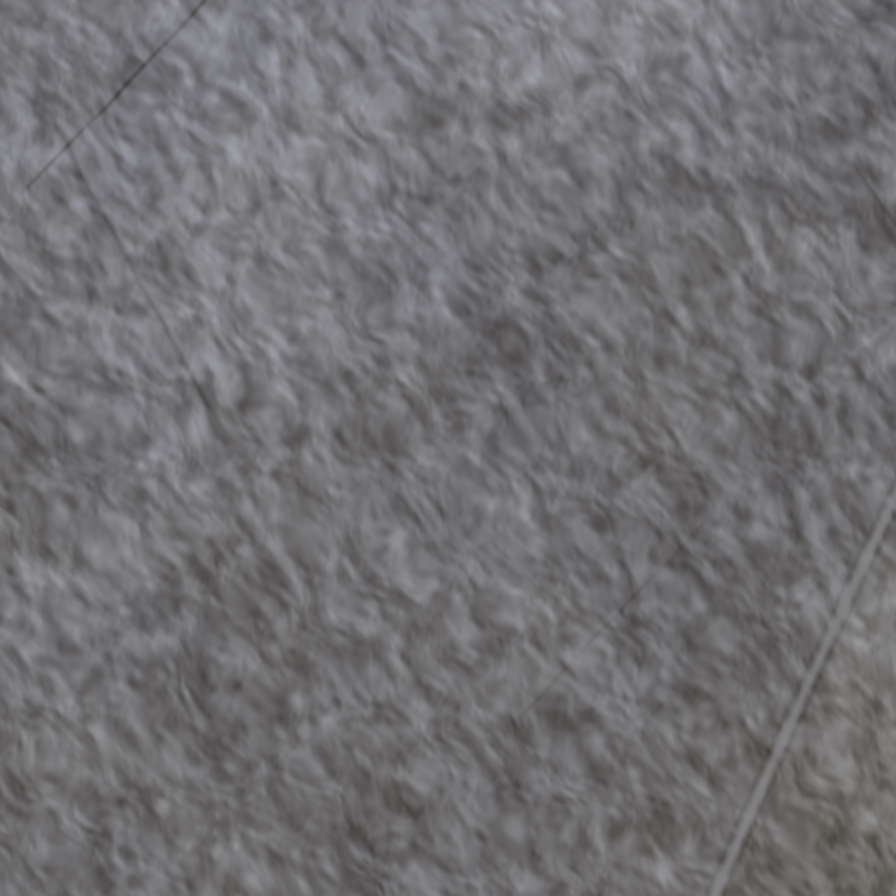
A Shadertoy shader for this texture:

```glsl
#define DARK_STONE vec3(0.355, 0.345, 0.347)
#define LIGHT_STONE vec3(0.540, 0.540, 0.560)
#define GRAIN_ANGLE 2.09
#define GRAIN_SIZE vec2(0.031, 0.0135)
#define GRAIN_CONTRAST 0.86
#define PATCH_CONTRAST 0.60
#define SLOPE_CONTRAST 0.36
#define WARMTH 0.022

float hash(vec2 p) {
    vec3 q = fract(p.xyx * vec3(0.1031, 0.1030, 0.0973));
    q += dot(q, q.yzx + 33.33);
    return fract((q.x + q.y) * q.z);
}

// Value noise centred on zero
float noise(vec2 p) {
    vec2 cell = floor(p), f = fract(p);
    f = f * f * (3.0 - 2.0 * f);
    float low = mix(hash(cell), hash(cell + vec2(1, 0)), f.x);
    float high = mix(hash(cell + vec2(0, 1)), hash(cell + vec2(1, 1)), f.x);
    return mix(low, high, f.y) - 0.5;
}

mat2 rotation(float a) {
    return mat2(cos(a), -sin(a), sin(a), cos(a));
}

float cloud(vec2 p) {
    float sum = 0.0, weight = 0.6;
    for (int i = 0; i < 3; i++) {
        sum += weight * noise(p);
        p = rotation(0.7) * p * 2.1 + 17.3;
        weight *= 0.6;
    }
    return sum;
}

// Slanted fibres: stretched noise, less elongated at finer octaves
float grain(vec2 uv) {
    vec2 bend = vec2(noise(uv * 22.0 + 60.0), noise(uv * 22.0 + 90.0));
    vec2 p = rotation(GRAIN_ANGLE) * (uv + 0.016 * bend);
    float coarse = noise(p / GRAIN_SIZE + 200.0);
    float middle = noise(rotation(0.25) * p / (GRAIN_SIZE * vec2(0.55, 0.60)) + 300.0);
    float thin = noise(rotation(-0.3) * p / (GRAIN_SIZE * vec2(0.30, 0.38)) + 500.0);
    return 0.85 * coarse + 0.75 * middle + 0.36 * thin;
}

// Soft stroke from a to b, fading at its ends
float stroke(vec2 p, vec2 a, vec2 b, float width) {
    vec2 d = b - a;
    float along = dot(p - a, d) / dot(d, d);
    float across = length(p - a - d * clamp(along, 0.0, 1.0));
    float ends = smoothstep(-0.02, 0.08, along) * smoothstep(1.02, 0.88, along);
    return ends * exp(-across * across / (width * width));
}

void mainImage(out vec4 fragColor, in vec2 fragCoord) {
    vec2 uv = fragCoord / iResolution.y;
    vec2 wobble = uv + 0.004 * vec2(noise(uv * 25.0 + 8.0), noise(uv * 25.0 + 40.0));

    // Stone surface, paler towards the upper left
    float slope = 0.8 * (uv.y - 0.5) - 0.25 * (uv.x - 0.5);
    float patches = cloud(uv * 4.0 + 3.0);
    float tone = 0.51 + SLOPE_CONTRAST * slope + PATCH_CONTRAST * patches
               + GRAIN_CONTRAST * grain(uv);

    // Darker diagonal band through the middle
    float band = dot(uv - vec2(0.55, 0.60), vec2(-0.6, 0.8));
    tone -= 0.12 * exp(-band * band / 0.012) * smoothstep(0.15, 0.6, uv.x);

    // Dark cracks and faint scratches
    float wear = 0.8 + 0.8 * noise(uv * 30.0);
    float cracks = 0.55 * stroke(wobble, vec2(0.02, 0.78), vec2(0.25, 1.02), 0.0026);
    cracks += 0.50 * stroke(wobble, vec2(0.04, 0.90), vec2(0.25, 0.51), 0.0036);
    cracks += 0.22 * stroke(wobble, vec2(0.23, 0.55), vec2(0.30, 0.40), 0.0060);
    cracks += 0.22 * stroke(wobble, vec2(0.57, 0.19), vec2(0.80, 0.43), 0.0028);
    cracks += 0.45 * stroke(wobble, vec2(0.95, 0.82), vec2(1.03, 0.71), 0.0034);
    tone -= cracks * wear;
    tone += 0.40 * stroke(wobble, vec2(-0.02, 0.62), vec2(0.06, 0.53), 0.0050);
    tone += 0.16 * stroke(wobble, vec2(0.89, 0.56), vec2(1.02, 0.66), 0.0040);

    // Pale seam with a dark groove beside it
    float seamX = 0.797 + 0.454 * uv.y + 0.05 * uv.y * (uv.y - 0.447);
    float side = (uv.x - seamX) * 0.91;
    float seam = exp(-pow(side / 0.0048, 2.0));
    float groove = exp(-pow((side - 0.0085) / 0.0032, 2.0))
                 + 0.8 * exp(-pow((side + 0.0085) / 0.0032, 2.0));
    tone = mix(tone, 0.88 + 0.15 * noise(uv * 60.0), 0.75 * seam);
    tone -= 0.26 * groove;

    // Cool greys above, brownish greys below and beyond the seam
    float warm = 0.25 - 0.9 * slope + 0.9 * cloud(uv * 7.0 + 31.0);
    warm += 0.5 * smoothstep(0.0, 0.03, side);
    vec3 color = mix(DARK_STONE, LIGHT_STONE, tone);
    color += WARMTH * (warm - 0.3) * vec3(0.35, 0.1, -0.8);
    fragColor = vec4(clamp(color, 0.0, 1.0), 1.0);
}
```
